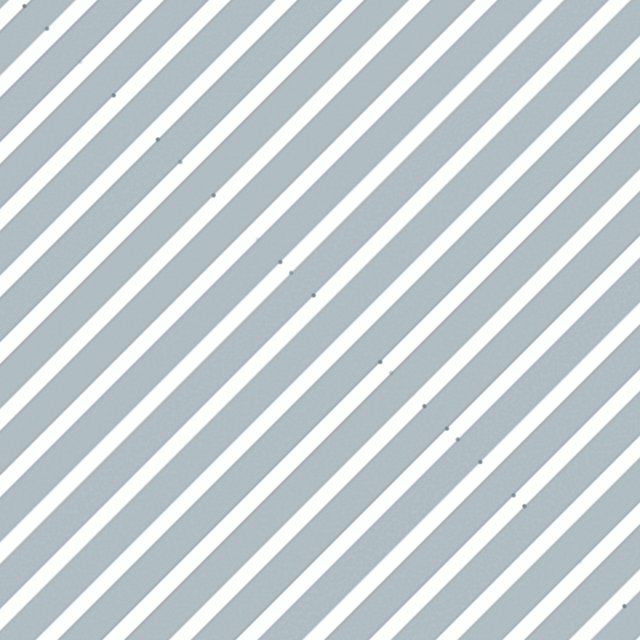
This pattern is drawn by a WebGL 2 fragment shader. Its source:

```glsl
#version 300 es
precision highp float;

#define REPEATS 9.6
#define PHASE 0.2975
#define HALF_STRIPE 0.162
#define EDGE_SOFT 0.027
#define RIM_WIDTH 0.075
#define GRAIN_CELLS 170.0
#define GRAIN_AMOUNT 0.022
#define SEAM_OFFSET 0.0286
#define NICK_RADIUS 0.0055

uniform vec2 u_resolution;
out vec4 fragColor;

const vec3 WHITE = vec3(0.99, 1.00, 0.99);
const vec3 BLUE_GREY = vec3(0.69, 0.74, 0.76);
const vec3 RIM_GREY = vec3(0.63, 0.67, 0.69);
const vec3 NICK_GREY = vec3(0.45, 0.52, 0.54);

float hash(float n) {
    return fract(sin(n * 12.99 + 4.1) * 4375.85);
}

vec2 hash2(vec2 cell) {
    float n = dot(cell, vec2(1.0, 57.31));
    return vec2(hash(n), hash(n + 19.7));
}

// Distance to the nearest jittered cell point
float cellular(vec2 p) {
    vec2 cell = floor(p);
    float nearest = 2.0;
    for (int j = -1; j <= 1; j++) {
        for (int i = -1; i <= 1; i++) {
            vec2 neighbour = cell + vec2(i, j);
            nearest = min(nearest, distance(p, neighbour + hash2(neighbour)));
        }
    }
    return nearest;
}

void main() {
    vec2 uv = gl_FragCoord.xy / u_resolution;
    float pixel = 1.0 / min(u_resolution.x, u_resolution.y);

    // Diagonal stripe coordinate, centred on each white stripe
    float t = (uv.x + 1.0 - uv.y) * REPEATS - PHASE;
    float stripe = floor(t + 0.5);
    float offset = t - stripe;
    float edge = abs(offset) - HALF_STRIPE;
    float edgeId = stripe * 2.0 + step(0.0, offset);
    float variation = hash(edgeId);

    // Grey bands with faint grain, stronger in some bands
    float grain = cellular(uv * GRAIN_CELLS) - 0.45;
    float bandGrain = mix(0.4, 1.3, hash(floor(t) + 31.0));
    vec3 band = BLUE_GREY + grain * GRAIN_AMOUNT * bandGrain;

    // Darker rim whose strength differs from edge to edge
    float rim = 1.0 - smoothstep(0.3 * RIM_WIDTH, RIM_WIDTH, edge);
    band = mix(band, RIM_GREY, rim * mix(0.35, 1.0, variation));

    // Soft stripe edges, some crisper than others
    float soft = max(EDGE_SOFT * mix(1.2, 0.8, variation), pixel * REPEATS);
    vec3 color = mix(WHITE, band, smoothstep(-soft, soft, edge));

    // Small nicks where a seam crosses the stripe edges
    float seam = uv.x + uv.y - 1.0 - SEAM_OFFSET;
    float nickDistance = length(vec2(edge / REPEATS, seam));
    float nick = 1.0 - smoothstep(0.3 * NICK_RADIUS, NICK_RADIUS + pixel, nickDistance);
    color = mix(color, NICK_GREY, nick * smoothstep(0.2, 0.8, hash(edgeId + 73.0)));

    fragColor = vec4(clamp(color, 0.0, 1.0), 1.0);
}
```
